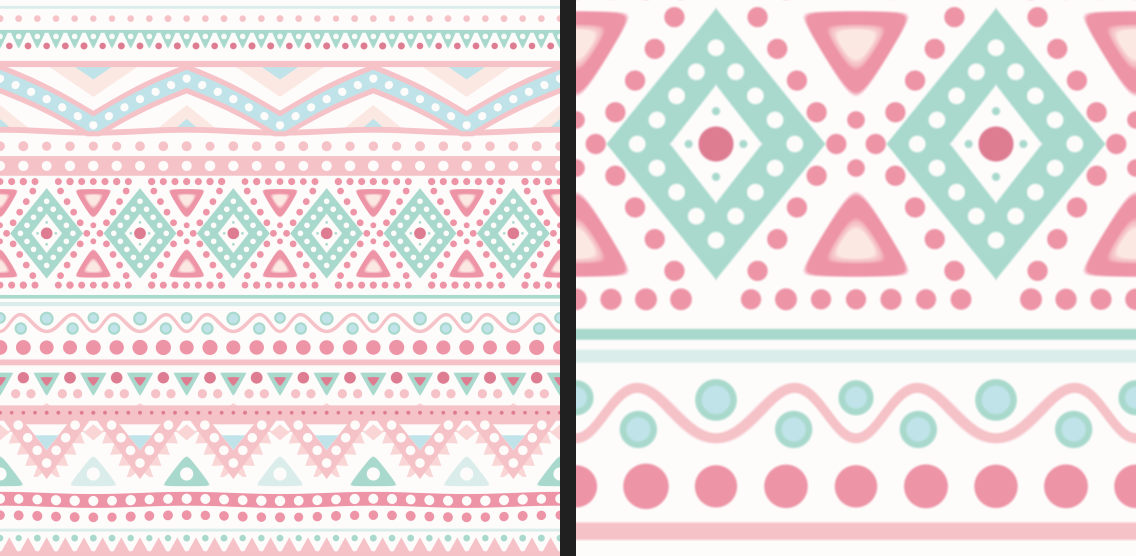
Left: the whole. Right: its middle third, enlarged.
Write a Shadertoy shader that draws this pattern.

```glsl
// Pastel folk-style border stripes: beads, zigzags, diamonds, waves and fringed triangles.

const float PI = 3.14159265;
const vec3 WHITE = vec3(.995, .988, .985), CREAM = vec3(.99, .91, .89);
const vec3 PINK = vec3(.96, .76, .78), ROSE = vec3(.93, .58, .65), BERRY = vec3(.87, .49, .57);
const vec3 TEAL = vec3(.66, .85, .80), MIST = vec3(.86, .93, .92), SKY = vec3(.75, .89, .91);

float hash(vec2 p) {
    vec3 q = fract(p.xyx * vec3(.1031, .1030, .0973));
    q += dot(q, q.yzx + 33.33);
    return fract((q.x + q.y) * q.z);
}

// Coordinate relative to the nearest multiple of the period
float cell(float x, float period) { return x - period * floor(x / period + .5); }

float band(float y, float top, float bottom) { return abs(y - .5 * (top + bottom)) - .5 * (bottom - top); }

float disc(vec2 p, float x, float y, float r) { return length(p - vec2(x, y)) - r; }

// Row of dots with slightly uneven sizes
float dotRow(vec2 p, float y, float period, float r) {
    float id = floor(p.x / period + .5);
    return disc(p, id * period, y, r * (.95 + .1 * hash(vec2(id + 40., y))));
}

// Isosceles triangle: base on y = 0, apex at y = h (either sign), corners softened by k
float triangle(vec2 p, float w, float h, float k) {
    vec2 q = vec2(sqrt(p.x * p.x + k * k), p.y * sign(h));
    float side = dot(q - vec2(w, 0), normalize(vec2(abs(h), w)));
    return .5 * (side - q.y + sqrt((side + q.y) * (side + q.y) + k * k));
}

float diamond(vec2 p, vec2 size) {
    return (dot(abs(p), size.yx) - size.x * size.y) / length(size);
}

// Evenly spaced dots from a to b, n steps
float beads(vec2 p, vec2 a, vec2 b, float n, float r) {
    float t = clamp(dot(p - a, b - a) / dot(b - a, b - a), 0., 1.);
    return length(p - mix(a, b, floor(t * n + .5) / n)) - r;
}

void paint(inout vec3 col, vec3 ink, float d) {
    float soft = max(.9, 500. / iResolution.x);
    col = mix(col, ink, 1. - smoothstep(-soft, soft, d));
}

void mainImage(out vec4 fragColor, in vec2 fragCoord) {
    // Canvas is 768 units wide, y runs down from the top edge
    vec2 p = vec2(fragCoord.x, iResolution.y - fragCoord.y) * 768. / iResolution.x;
    float y = p.y;
    vec2 fine = vec2(cell(p.x, 25.6), y), even = vec2(cell(p.x, 128.), y);
    vec2 odd = vec2(cell(p.x - 64., 128.), y), half64 = vec2(cell(p.x, 64.), y);
    vec3 col = WHITE;

    // Top trim
    paint(col, MIST, band(y, 8., 12.));
    paint(col, PINK, dotRow(p, 25.5, 25.6, 4.5));
    paint(col, TEAL, min(band(y, 41., 45.), triangle(fine - vec2(0, 41), 12.5, 27., 1.)));
    paint(col, WHITE, disc(fine, 0., 50., 3.8));
    paint(col, BERRY, dotRow(p - vec2(12.8, 0), 63., 25.6, 4.6));

    // Beaded zigzag with nested triangles
    vec2 peak = vec2(cell(p.x, 256.), y), valley = vec2(cell(p.x - 128., 256.), y);
    paint(col, CREAM, min(triangle(valley - vec2(0, 92), 60., 41., 0.), triangle(peak - vec2(0, 176), 40., -32., 0.)));
    paint(col, SKY, min(triangle(valley - vec2(0, 92), 25., 17., 0.), triangle(peak - vec2(0, 176), 15., -13., 0.)));
    paint(col, PINK, min(band(y, 83.5, 92.), band(y + 2. * cos(p.x * PI / 128.), 176., 184.)));
    vec2 zig = vec2(abs(peak.x), y + 4. * sin(abs(peak.x) * PI / 128.));
    float ribbon = abs(zig.y - 108. - .5 * zig.x) * .894;
    paint(col, PINK, max(ribbon - 18., y - 187.));
    paint(col, SKY, max(ribbon - 11., y - 180.));
    paint(col, WHITE, beads(zig, vec2(0, 108), vec2(128, 172), 6., 5.6));

    // Dots and dotted band
    paint(col, PINK, dotRow(p, 200.5, 32., 6.5));
    paint(col, PINK, band(y, 214., 241.));
    paint(col, WHITE, dotRow(p, 227.5, 32., 7.));

    // Diamonds between mirrored pairs of rounded triangles
    vec2 gem = vec2(odd.x, y - 320.), corner = abs(gem);
    paint(col, TEAL, diamond(gem, vec2(50, 62)));
    paint(col, WHITE, beads(corner, vec2(36, 0), vec2(0, 44), 4., 3.8));
    paint(col, WHITE, diamond(gem, vec2(21, 27)));
    paint(col, TEAL, min(disc(corner, 12.5, 0., 1.8), disc(corner, 0., 15., 1.8)));
    paint(col, BERRY, length(gem) - 8.);
    float heart = triangle(vec2(even.x, corner.y - 61.), 28., -47., 5.);
    paint(col, ROSE, heart);
    paint(col, PINK, heart + 6.);
    paint(col, CREAM, heart + 7.5);
    float studs = min(beads(corner, vec2(55, 0), vec2(19, 58), 4., 4.6), disc(vec2(even.x, corner.y), 0., 11., 4.));
    paint(col, ROSE, min(studs, max(dotRow(vec2(p.x, corner.y), 71., 16., 4.8), 8. - corner.x)));

    // Ruled lines, wave and ringed dots
    paint(col, TEAL, band(y, 404.5, 409.5));
    paint(col, MIST, band(y, 414., 420.));
    float warped = even.x + 4. * sin(even.x * PI / 64.);
    float slope = 1.18 * sin(warped * PI / 32.);
    paint(col, PINK, abs(y - 443. - 11.5 * cos(warped * PI / 32.)) / sqrt(1. + slope * slope) - 2.3);
    float rings = min(disc(odd, 0., 437., 9.5), min(disc(even, 0., 436., 8.), disc(vec2(abs(even.x), y), 28.5, 450.5, 8.5)));
    paint(col, TEAL, rings);
    paint(col, SKY, rings + 3.);
    paint(col, ROSE, dotRow(p, 476.5, 32., 10.));
    paint(col, PINK, band(y, 493., 501.));

    // Small pennants and dots
    paint(col, TEAL, triangle(half64 - vec2(0, 511), 18.5, 33., 1.));
    paint(col, BERRY, triangle(half64 - vec2(0, 517), 10., 15., 2.));
    paint(col, BERRY, dotRow(p - vec2(32, 0), 518., 64., 8.));
    paint(col, PINK, disc(vec2(abs(half64.x), y), 21.5, 540., 6.3));

    // Large fringed pennants
    vec2 flag = vec2(abs(odd.x), y - 570.), edge = normalize(vec2(-64, 87));
    float along = dot(flag - vec2(64, 0), edge), outward = dot(flag - vec2(64, 0), vec2(edge.y, -edge.x));
    float teeth = (outward - 13. + 1.5 * abs(cell(along, 19.))) * .55;
    paint(col, mix(PINK, CREAM, .5), max(teeth, max(24. - along, along - 98.)));
    paint(col, mix(PINK, CREAM, .5), diamond(even - vec2(0, 593), vec2(13, 11)));
    paint(col, PINK, min(band(y, 556., 577.), triangle(odd - vec2(0, 570), 64., 87., 0.)));
    paint(col, BERRY, dotRow(p, 566., 16., 2.6));
    float pane = triangle(odd - vec2(0, 582), 28., 35., 0.);
    paint(col, WHITE, pane);
    paint(col, SKY, max(pane, 597. - y));
    paint(col, WHITE, beads(flag, vec2(39, 13), vec2(0, 65), 3., 6.5));
    vec3 tentInk = mix(MIST, TEAL, step(abs(peak.x), 64.));
    paint(col, tentInk, triangle(even - vec2(0, 667), 35., -46., 4.));
    paint(col, WHITE, disc(even, 0., 650., 9.));

    // Bottom trim
    float sway = 1.5 * cos(p.x * PI / 128.);
    paint(col, ROSE, band(y + sway, 676., 695.));
    paint(col, WHITE, dotRow(p + vec2(0, sway), 685.5, 25.6, 6.8));
    paint(col, ROSE, dotRow(p + vec2(0, sway), 708., 25.6, 6.5));
    paint(col, MIST, band(y, 725., 729.));
    paint(col, TEAL, dotRow(p, 738., 25.6, 4.5));
    vec2 tooth = vec2(cell(p.x - 12.8, 25.6), y - 760.);
    paint(col, PINK, min(triangle(tooth, 13., -23., 0.), 756. - y));

    fragColor = vec4(col, 1.);
}
```
